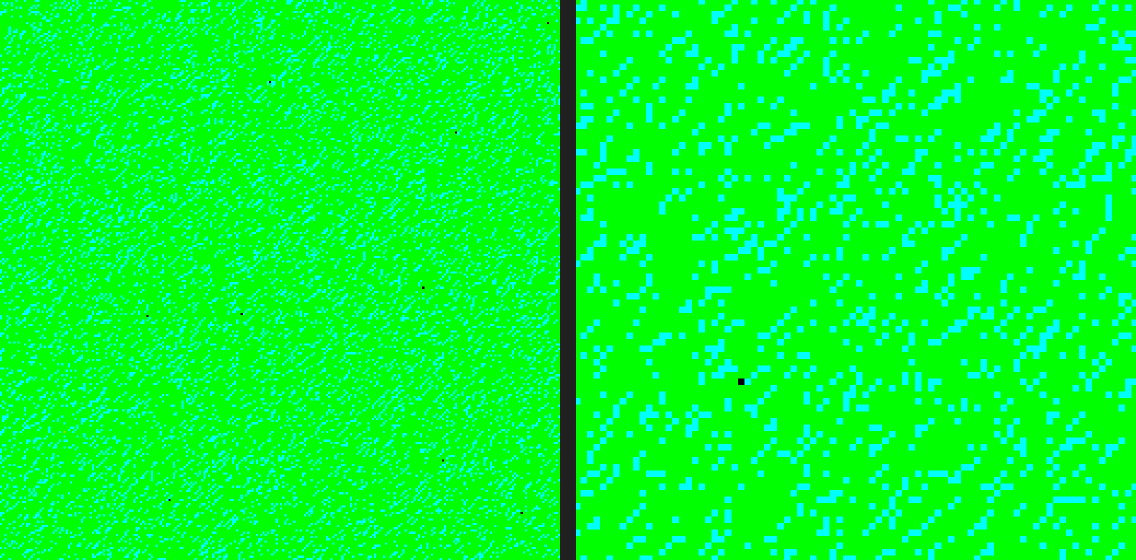
Left: the whole. Right: its middle third, enlarged.
A WebGL 1 fragment shader for this texture:

```glsl
precision highp float;
// Square cyan grains scattered on green, many alone, some in short rising streaks.
// Each cell compares a hash, mixed with its diagonal neighbours and faint
// layered sines, to a threshold. Sparse specks sit one per large block.

#define GRID 256.0        // cells across the canvas
#define THRESHOLD 0.345   // higher means fewer grains
#define ALONG 0.22        // attraction along the rising diagonal
#define ACROSS 0.18       // repulsion along the falling diagonal
#define BAND 0.015        // strength of the broad diagonal bands
#define SPECK_BLOCK 76.0  // cells per block holding one speck
#define OCHRE_SHARE 0.15  // share of specks that are ochre
#define GREEN vec3(0.0, 1.0, 0.0)
#define CYAN vec3(0.0, 1.0, 1.0)
#define BLACK vec3(0.0)
#define OCHRE vec3(0.6, 0.85, 0.0)

uniform vec2 u_resolution;

float hash(vec2 p) {
  vec3 q = fract(p.xyx * 0.1031);
  q += dot(q, q.yzx + 33.33);
  return fract((q.x + q.y) * q.z);
}

// Zero-mean random value of one cell
float grain(vec2 cell) {
  return hash(cell + 17.0) - 0.5;
}

// Hash field stretched along the rising diagonal
float streaks(vec2 cell) {
  vec2 rise = vec2(1.0, 1.0);
  vec2 fall = vec2(1.0, -1.0);
  return grain(cell)
    + ALONG * (grain(cell + rise) + grain(cell - rise))
    - ACROSS * (grain(cell + fall) + grain(cell - fall));
}

// Wavering bands of slightly higher and lower density
float bands(vec2 cell) {
  float across = dot(cell, vec2(0.8, -1.0));
  float along = dot(cell, vec2(1.0, 0.8));
  float wave = sin(across * 0.37 + 2.0 * sin(along * 0.07));
  return wave + sin(across * 0.21 + 1.7 * sin(along * 0.043 + 1.0));
}

vec3 cellColor(vec2 cell) {
  float field = streaks(cell) + BAND * bands(cell);
  vec3 color = mix(GREEN, CYAN, step(THRESHOLD, field));

  // One randomly placed speck in each block
  vec2 block = floor(cell / SPECK_BLOCK);
  vec2 place = vec2(hash(block + 301.0), hash(block + 517.0));
  vec2 offset = abs(cell - block * SPECK_BLOCK - floor(place * SPECK_BLOCK));
  float speck = 1.0 - step(0.5, max(offset.x, offset.y));
  vec3 speckColor = mix(OCHRE, BLACK, step(OCHRE_SHARE, hash(block + 733.0)));
  return mix(color, speckColor, speck);
}

void main() {
  float cellsPerPixel = GRID / u_resolution.y;
  vec3 sum = vec3(0.0);
  // Four samples per pixel smooth the cell edges
  for (int j = 0; j < 2; j++) {
    for (int i = 0; i < 2; i++) {
      vec2 shift = vec2(float(i), float(j)) * 0.5 - 0.25;
      sum += cellColor(floor((gl_FragCoord.xy + shift) * cellsPerPixel));
    }
  }
  gl_FragColor = vec4(sum * 0.25, 1.0);
}
```
